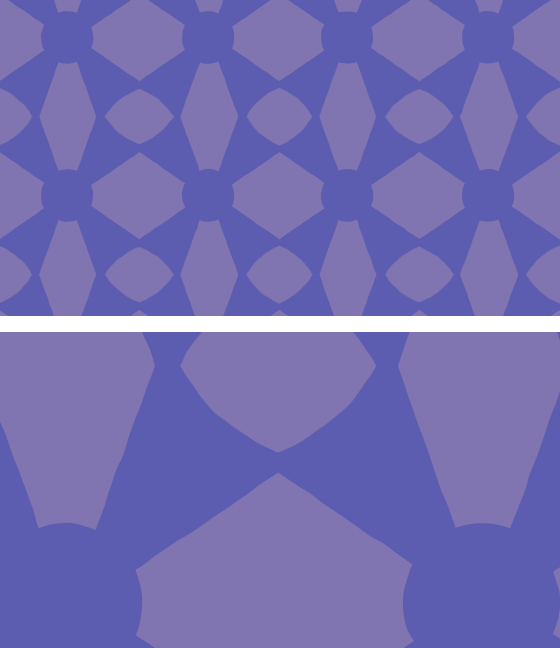
Top: the whole. Bottom: its middle third, enlarged.
Write a WebGL 1 fragment shader that draws this pattern.

```glsl
precision highp float;
// Flat two-tone lattice: blue discs joined by flared diagonal arms, with pale
// panes showing between them. Each pane is a rhombus trimmed by the discs;
// alternate columns differ slightly and all edges carry a faint hand-cut wobble.

#define REPEATS vec2(4.0, 2.0)
#define CELL vec2(0.8889, 1.0)         // cell size, in row heights
#define DISC_CENTRE vec2(0.479, 0.763) // centres are in fractions of a cell
#define WIDE_CENTRE vec2(0.996, 0.762)
#define TALL_CENTRE vec2(0.484, 0.262)
#define LENS_CENTRE vec2(0.995, 0.262)
#define DISC_RADIUS 0.166
#define LENS_BOW 0.5
#define WOBBLE 0.004
#define WOBBLE_GRID vec2(96.0, 54.0)
#define BLUE vec3(0.36, 0.36, 0.69)
#define PALE vec3(0.50, 0.46, 0.69)

uniform vec2 u_resolution;

float hash(vec2 p) {
  vec3 q = fract(p.xyx * vec3(0.1031, 0.1030, 0.0973));
  q += dot(q, q.yzx + 33.33);
  return fract((q.x + q.y) * q.z);
}

// Value noise that wraps over the whole canvas.
float wrappedNoise(vec2 uv) {
  vec2 p = uv * WOBBLE_GRID;
  vec2 i = floor(p);
  vec2 f = fract(p);
  f = f * f * (3.0 - 2.0 * f);
  vec2 a = mod(i, WOBBLE_GRID);
  vec2 b = mod(i + 1.0, WOBBLE_GRID);
  return mix(mix(hash(a), hash(vec2(b.x, a.y)), f.x),
             mix(hash(vec2(a.x, b.y)), hash(b), f.x), f.y);
}

// Offset from the nearest repeat of a centre.
vec2 localOffset(vec2 grid, vec2 centre) {
  return (fract(grid - centre + 0.5) - 0.5) * CELL;
}

// 0 on even columns, 1 on odd ones.
float columnParity(vec2 grid, vec2 centre) {
  return mod(floor(grid.x - centre.x + 0.5), 2.0);
}

// Approximate distance to a rhombus whose sides bulge outward by bow.
float rhombus(vec2 p, vec2 halfSize, float bow) {
  vec2 q = abs(p) / halfSize;
  float d = q.x + q.y - 1.0 - bow * min(q.x * q.y, 1.0);
  return d / length(1.0 / halfSize);
}

void main() {
  vec2 uv = gl_FragCoord.xy / u_resolution;
  vec2 grid = uv * REPEATS;

  // Discs and tall panes share the columns between the wide panes.
  float discOdd = columnParity(grid, DISC_CENTRE);
  vec2 discOffset = localOffset(grid, DISC_CENTRE) - vec2(0.007 * discOdd, 0.0);
  float disc = length(discOffset) - DISC_RADIUS;

  float tallOdd = columnParity(grid, TALL_CENTRE);
  vec2 tallOffset = localOffset(grid, TALL_CENTRE) - vec2(0.009 * tallOdd, 0.0);
  float tall = rhombus(tallOffset, vec2(0.181 + 0.004 * tallOdd, 0.507), 0.0);

  // Wide panes alternate with small bowed lenses.
  float wide = rhombus(localOffset(grid, WIDE_CENTRE), vec2(0.402, 0.276), 0.0);
  float lensOdd = columnParity(grid, LENS_CENTRE);
  vec2 lensSize = mix(vec2(0.218, 0.176), vec2(0.209, 0.183), lensOdd);
  float lens = rhombus(localOffset(grid, LENS_CENTRE), lensSize, LENS_BOW);

  // Join the panes, then cut out the discs.
  float pane = max(min(min(tall, wide), lens), -disc);
  pane += WOBBLE * (wrappedNoise(uv) - 0.5);

  float pixel = REPEATS.y / u_resolution.y;
  float blueCover = smoothstep(-0.7 * pixel, 0.7 * pixel, pane);
  gl_FragColor = vec4(mix(PALE, BLUE, blueCover), 1.0);
}
```
